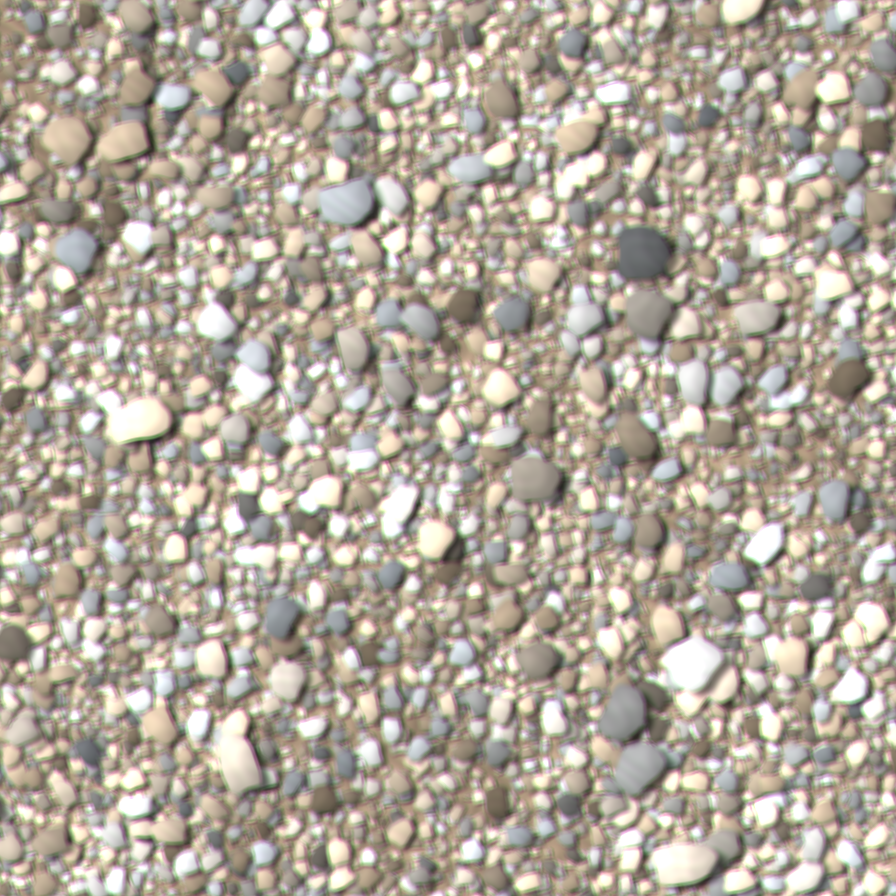
This texture is drawn by a WebGL 2 fragment shader. Its source:

```glsl
#version 300 es
precision highp float;
// Draws sunlit gravel: soft rounded pebbles of mixed sizes over coarse sand.

uniform vec2 u_resolution;
out vec4 fragColor;

const int   LAYERS      = 5;
const float FINEST      = 76.0;               // cells per canvas height, finest layer
const float SIZE_STEP   = 0.68;               // cell count ratio between layers
const float DENSITY     = 0.95;               // share of filled cells, finest layer
const float THINNING    = 0.15;               // how fast larger stones get rare
const float SOFTNESS    = 0.0036;             // edge blur in canvas units
const vec2  LIGHT_DIR   = vec2(-0.86, 0.51);
const float LIGHT_GAIN  = 0.19;
const float RIM_DARK    = 0.12;
const float SHADOW_FINE  = 0.38;
const float SHADOW_LARGE = 0.62;
const vec2  SHADOW_SHIFT = vec2(0.36, -0.18); // in pebble radii
const vec2  LENS_AXIS   = vec2(0.50, 0.87);   // direction of the colour fringe
const float LENS_BLUR   = 0.0027;             // blur radius, canvas units
const float LENS_FRINGE = 0.55;               // green against red and blue
const vec3  SAND        = vec3(0.69, 0.60, 0.50);
const vec3  FINE_STONE  = vec3(0.75, 0.71, 0.65);
const float FINE_BLEND  = 0.30;               // evens out the smallest grains
const vec3  WARM        = vec3(1.10, 0.99, 0.85);
const vec3  COOL        = vec3(0.97, 1.01, 1.05);
const float DARKEST     = 0.48;
const float LIGHTEST    = 1.02;
const float DARK_STONES = 0.07;
const float DARK_VALUE  = 0.40;
const float EXPOSURE    = 1.03;

vec3 hash3(vec2 cell, float seed) {
    vec3 p = fract(vec3(cell.xyx + seed * 17.31) * vec3(0.1031, 0.1030, 0.0973));
    p += dot(p, p.yxz + 33.33);
    return fract((p.xxy + p.yzz) * p.zyx);
}

// Slow layered sines, about -1 to 1, for sandy and stony patches
float patches(vec2 p) {
    return 0.5 * sin(p.x * 7.0 + 2.0 * sin(p.y * 5.0 + 1.0))
         + 0.5 * sin(p.y * 11.0 - p.x * 6.0 + 1.5 * sin(p.x * 13.0));
}

// Uneven tone on every surface
float mottle(vec2 p) {
    return sin(p.x * 130.0 + 2.5 * sin(p.y * 90.0))
         * sin(p.y * 120.0 + 2.5 * sin(p.x * 80.0 + p.y * 50.0));
}

// Radial measure of an irregular pebble: 1 on its outline
float pebble(vec2 p, vec2 axis, float stretch, float lobe) {
    vec2 q = vec2(dot(p, axis) / stretch, dot(p, vec2(-axis.y, axis.x)) * stretch);
    float angle = atan(q.y, q.x + 1e-5);
    float boxy = max(abs(q.x), abs(q.y)) * 1.12;
    float wobble = 1.0 + 0.07 * sin(3.0 * angle + lobe) + 0.04 * sin(5.0 * angle - lobe * 2.0);
    return mix(length(q), boxy, 0.35) * wobble;
}

vec3 stoneColor(float tone, float hue) {
    float value = tone < DARK_STONES ? DARK_VALUE : mix(DARKEST, LIGHTEST, tone);
    vec3 tint = mix(COOL, WARM, smoothstep(0.0, 0.8, hue));
    return value * mix(vec3(1.0), tint, 1.1 - 0.3 * tone);
}

// Paints one layer of scattered pebbles with their shadows over the ground
vec3 paintLayer(vec3 ground, vec2 uv, float cells, float density, float coarse, float seed) {
    vec2 home = floor(uv * cells);
    float blur = max(SOFTNESS, 1.0 / u_resolution.y) * cells;
    float shadow = mix(SHADOW_FINE, SHADOW_LARGE, coarse);
    float evenness = FINE_BLEND * max(0.0, 1.0 - 2.0 * coarse);
    for (int j = -1; j <= 1; j++)
    for (int i = -1; i <= 1; i++) {
        vec2 cell = home + vec2(i, j);
        vec3 place = hash3(cell, seed);
        float radius = mix(0.28, 0.50, place.z);
        vec2 p = (uv * cells - cell - 0.2 - 0.6 * place.xy) / radius;
        vec3 form = hash3(cell, seed + 11.3);
        float crowding = 1.0 + 0.22 * patches(cell / cells);
        if (dot(p, p) > 8.0 || form.z > density * crowding) continue;

        vec3 look = hash3(cell, seed + 5.7);
        float turn = 1.2 + 2.7 * (form.x - 0.5);
        vec2 axis = vec2(cos(turn), sin(turn));
        float stretch = mix(1.0, 1.28, form.y);
        float lobe = look.z * 6.2832;

        // Cast shadow, away from the light
        float soft = blur / radius;
        float shade = pebble(p - SHADOW_SHIFT, axis, stretch, lobe);
        ground *= 1.0 - shadow * (1.0 - smoothstep(0.75, 1.15 + 0.5 * soft, shade));

        // Lit body with a darker rim
        float r = pebble(p, axis, stretch, lobe);
        float cover = 1.0 - smoothstep(1.0 - 0.6 * soft, 1.0 + 0.6 * soft, r);
        vec2 slope = p / max(1.0, length(p));
        float lit = 1.06 + LIGHT_GAIN * dot(slope, LIGHT_DIR) - RIM_DARK * min(r * r * r, 1.0);
        vec3 body = mix(stoneColor(look.x, look.y), FINE_STONE, evenness);
        ground = mix(ground, body * lit, cover);
    }
    return ground;
}

// Sand below, then layers from coarse grains up to the largest stones
vec3 gravel(vec2 uv) {
    float cells = FINEST;
    float grain = mottle(uv);
    vec3 color = SAND * (1.0 + 0.08 * grain);
    for (int k = 0; k < LAYERS; k++) {
        float level = float(k);
        float density = DENSITY * exp(-THINNING * level * level);
        color = paintLayer(color, uv, cells, density, level / float(LAYERS - 1), level + 1.0);
        cells *= SIZE_STEP;
    }
    float broad = 0.07 * patches(uv) + 0.05 * patches(uv.yx * 2.7);
    return color * EXPOSURE * (1.0 + 0.05 * grain + broad);
}

void main() {
    // Four blur taps; green leans to one end of the lens axis, red and blue to the other
    vec2 uv = gl_FragCoord.xy / u_resolution.y;
    vec2 tap = LENS_AXIS;
    vec3 color = vec3(0.0);
    for (int k = 0; k < 4; k++) {
        float lean = LENS_FRINGE * dot(tap, LENS_AXIS);
        color += gravel(uv + LENS_BLUR * tap) * (1.0 + lean * vec3(-1.0, 1.0, -1.0));
        tap = vec2(-tap.y, tap.x);
    }
    fragColor = vec4(clamp(color * 0.25, 0.0, 1.0), 1.0);
}
```
